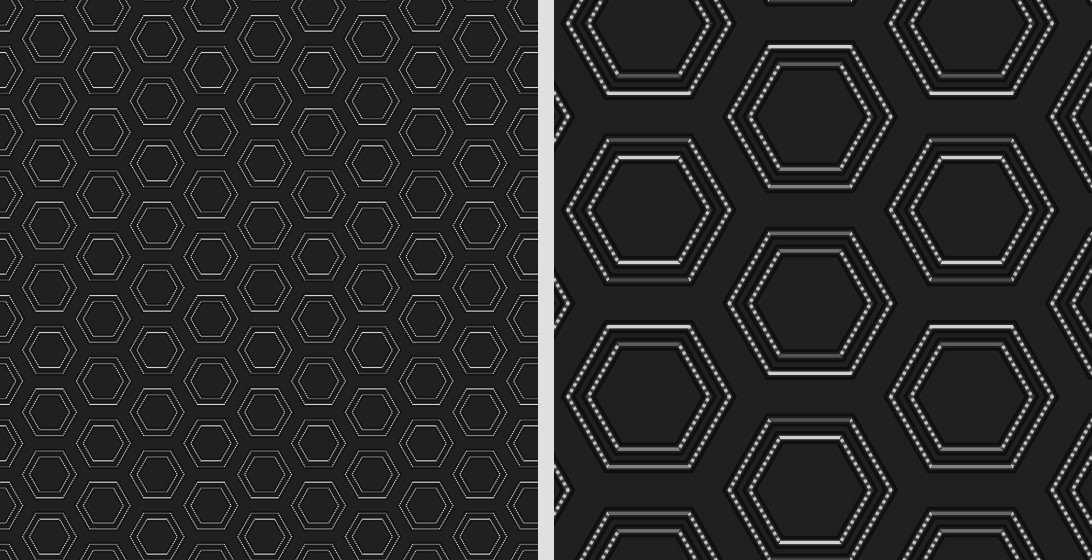
Left: the whole. Right: its middle third, enlarged.
Reproduce this pattern procedurally as a WebGL 1 fragment shader.

```glsl
precision highp float;
// Charcoal sheet of double-outlined hexagons on two interleaved lattices.
// Outlines come from a hexagon distance: slanted sides are beaded, flat sides
// change brightness in a cycle of three rows, and dark grooves flank each line.

uniform vec2 u_resolution;

const float TAU = 6.2831853;
const vec2 REPEATS = vec2(5.0, 9.0);
const vec2 CELL = vec2(1.7320508, 1.0);   // row height is one unit
const float OUTER_RADIUS = 0.375;         // centre to flat side
const float INNER_RADIUS = 0.281;
const float LINE_HALF_WIDTH = 0.0092;
const float GROOVE_OFFSET = 0.027;
const float GROOVE_HALF_WIDTH = 0.008;
const float BEADS_PER_UNIT = 28.0;

const vec3 BASE = vec3(0.125);
const vec3 GROOVE = vec3(0.04);
const vec3 LINE = vec3(0.82);

// Distance to the slanted sides, measured from the centre.
float slantDistance(vec2 p) {
  return dot(abs(p), vec2(0.8660254, 0.5));
}

float hexDistance(vec2 p) {
  return max(slantDistance(p), abs(p.y));
}

// Antialiased band around zero.
float band(float d, float halfWidth, float pixel) {
  return clamp((halfWidth - abs(d)) / pixel + 0.5, 0.0, 1.0);
}

// Position inside the nearest cell (xy) and its row state 0, 1 or 2 (z).
vec3 latticeCell(vec2 uv, vec2 offset, float shift) {
  vec2 q = uv * REPEATS - offset;
  vec2 index = floor(q + 0.5);
  float state = mod(shift - index.y + 0.5, 3.0);
  return vec3((q - index) * CELL, floor(state));
}

// Picks one of three brightness levels by row state.
float pick(vec3 levels, float state) {
  vec3 chosen = 1.0 - step(0.5, abs(vec3(0.0, 1.0, 2.0) - state));
  return dot(levels, chosen);
}

// Brightness along an outline: beads on slants, row levels on flats.
float sideLight(vec2 p, vec3 topLevels, vec3 bottomLevels, float state) {
  float along = dot(abs(p), vec2(-0.5, 0.8660254));
  float bead = 0.56 + 0.44 * cos(TAU * BEADS_PER_UNIT * along);
  float flatLight = pick(p.y > 0.0 ? topLevels : bottomLevels, state);
  return slantDistance(p) > abs(p.y) ? bead : flatLight;
}

// Lays grooves and then the bright line over a colour.
vec3 drawOutline(vec3 color, float d, float light, float pixel) {
  float groove = band(abs(d) - GROOVE_OFFSET, GROOVE_HALF_WIDTH, pixel);
  color = mix(color, GROOVE, 0.8 * groove);
  return mix(color, LINE, light * band(d, LINE_HALF_WIDTH, pixel));
}

void main() {
  vec2 uv = gl_FragCoord.xy / u_resolution;
  float pixel = REPEATS.y / u_resolution.y;

  // Keep the nearer of the two lattices.
  vec3 cell = latticeCell(uv, vec2(0.46, 0.375), 0.0);
  vec3 other = latticeCell(uv, vec2(0.96, 0.875), 1.0);
  if (hexDistance(other.xy) < hexDistance(cell.xy)) cell = other;

  float d = hexDistance(cell.xy);
  float outerLight = sideLight(cell.xy, vec3(0.28, 1.0, 0.4),
                               vec3(0.22, 0.55, 1.0), cell.z);
  float innerLight = sideLight(cell.xy, vec3(1.0, 0.35, 0.45),
                               vec3(1.0, 0.55, 0.3), cell.z);

  vec3 color = drawOutline(BASE, d - OUTER_RADIUS, outerLight, pixel);
  color = drawOutline(color, d - INNER_RADIUS, innerLight, pixel);
  gl_FragColor = vec4(color, 1.0);
}
```
